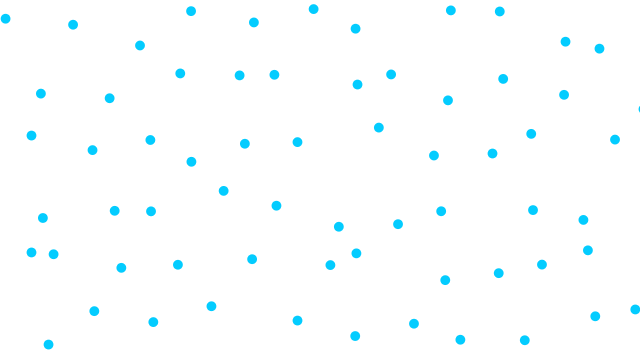
Reproduce this pattern procedurally as a WebGL 1 fragment shader.

```glsl
precision highp float;
// Sparse cyan dots of equal size scattered over a white ground.
// One dot sits in each cell of a staggered grid, pushed off centre by a hash;
// the distance to the nearest dot gives a crisp, antialiased disc.

uniform vec2 u_resolution;

vec2 hash2(vec2 p) {
  vec3 q = fract(p.xyx * vec3(0.1031, 0.1030, 0.0973));
  q += dot(q, q.yzx + 33.33);
  return fract((q.xx + q.yz) * q.zy);
}

// Centre of the dot that belongs to a cell, in cell units.
vec2 dotCentre(vec2 cell) {
  vec2 stagger = vec2(0.5 * mod(cell.y, 2.0), 0.0);
  vec2 jitter = (hash2(cell + 17.0) - 0.5) * 0.72;
  return cell + 0.5 + stagger + jitter;
}

// Distance to the nearest dot centre, in cell units.
float nearestDot(vec2 p) {
  vec2 home = floor(p);
  float nearest = 10.0;
  for (int y = -1; y <= 1; y++) {
    for (int x = -1; x <= 1; x++) {
      vec2 cell = home + vec2(float(x), float(y));
      nearest = min(nearest, distance(p, dotCentre(cell)));
    }
  }
  return nearest;
}

void main() {
  const float rows = 6.0;
  const float radius = 0.0137; // share of the canvas height
  vec2 uv = gl_FragCoord.xy / u_resolution.y;
  float pixel = 1.0 / u_resolution.y;

  // Shift by whole and part cells so that the edges cut no regular row.
  float edge = nearestDot(uv * rows + vec2(4.75, 8.0)) / rows - radius;
  float coverage = clamp(0.5 - edge / pixel, 0.0, 1.0);

  vec3 white = vec3(1.0);
  vec3 cyan = vec3(0.01, 0.80, 1.0);
  gl_FragColor = vec4(mix(white, cyan, coverage), 1.0);
}
```
